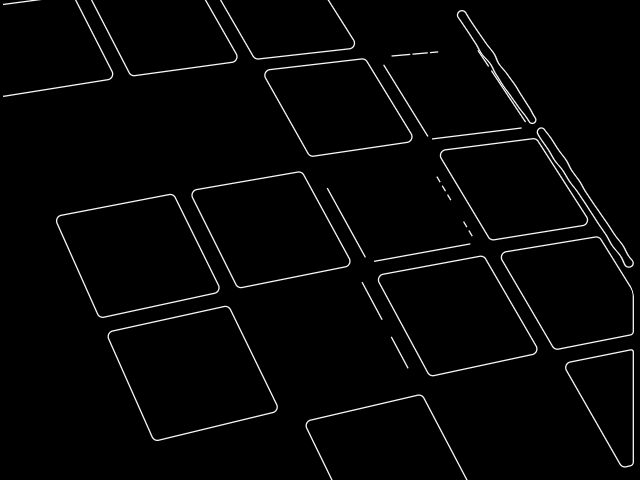
A Shadertoy shader for this pattern:

```glsl
const vec3 BACKGROUND = vec3(0.0);
const vec3 LINE_COLOUR = vec3(0.97);
const float HALF_WIDTH = 0.00135;    // all lengths are in canvas heights
const float CORNER_RADIUS = 0.012;
const float FILL = 0.88;             // share of the grid pitch one cell takes
const float LEFT_LIMIT = 0.0069;
const float RIGHT_LIMIT = 1.3194;
const float DASHES = 14.0;
const float WEAR = 0.25;
const float STRIP_RADIUS = 0.009;
const float STRIP_WAVE = 0.004;
const float WAVE_SCALE = 45.0;

// Closed cells per row, one bit per column, top row first
const int FIRST_ROW = -2;
const int COLUMNS = 4;
const int CLOSED[5] = int[5](7, 4, 11, 13, 10);

// Broken cells and the drawn span of their top, right, bottom and left edges
const vec2 BROKEN[3] = vec2[3](vec2(2, 0), vec2(3, -1), vec2(1, 1));
const vec2 SPANS[12] = vec2[12](
    vec2(0), vec2(0.22, 0.92), vec2(0.06, 0.94), vec2(0.06, 0.79),
    vec2(0.10, 0.60), vec2(0.03, 0.93), vec2(0.08, 0.97), vec2(0.04, 0.90),
    vec2(0), vec2(0.04, 0.88), vec2(0), vec2(0));

// Narrow strips: start and end in grid units
const vec4 STRIPS[2] = vec4[2](vec4(3.95, -1.39, 3.95, -0.19),
                              vec4(3.96, -0.06, 3.99, 1.27));

float hash(float n) { return fract(sin(n * 12.9898) * 43758.5453); }

float noise(float x) {
    return mix(hash(floor(x)), hash(floor(x) + 1.0), smoothstep(0.0, 1.0, fract(x)));
}

float cross2(vec2 a, vec2 b) { return a.x * b.y - a.y * b.x; }

// Grid (column, row downwards) to canvas, with tilt and lens bend
vec2 gridToCanvas(vec2 g) {
    float u = g.x, v = g.y;
    float x = 0.1128 + u * (0.2891 - 0.0078 * u)
            + v * (0.1042 + 0.0087 * u - 0.0007 * u * u + 0.0035 * v);
    float y = 0.5486 + u * (0.0578 - 0.00405 * u)
            + v * (-0.2326 + 0.0095 * u - 0.0087 * v);
    return vec2(x, y);
}

// Corners run clockwise from the top left
vec2 cellCorner(vec2 cell, int k) {
    k = k % 4;
    return gridToCanvas(cell + FILL * vec2(k == 1 || k == 2, k >= 2));
}

float segmentDistance(vec2 p, vec2 a, vec2 b) {
    vec2 ab = b - a;
    return length(p - a - ab * clamp(dot(p - a, ab) / dot(ab, ab), 0.0, 1.0));
}

// Rounded quadrilateral: signed distance to the inset quad, grown again
float cellDistance(vec2 p, vec2 cell) {
    vec2 inset[4];
    for (int k = 0; k < 4; k++) {
        vec2 c = cellCorner(cell, k);
        vec2 ahead = normalize(cellCorner(cell, k + 1) - c);
        vec2 behind = normalize(cellCorner(cell, k + 3) - c);
        inset[k] = c + (ahead + behind) * CORNER_RADIUS / abs(cross2(ahead, behind));
    }
    float d = 1e3;
    bool inside = true;
    for (int k = 0; k < 4; k++) {
        vec2 a = inset[k], b = inset[(k + 1) % 4];
        d = min(d, segmentDistance(p, a, b));
        inside = inside && cross2(b - a, p - a) < 0.0;
    }
    d = (inside ? -d : d) - CORNER_RADIUS;

    // Rounded cut at the right limit
    vec2 cut = vec2(d, p.x - RIGHT_LIMIT) + 0.5 * CORNER_RADIUS;
    return length(max(cut, 0.0)) + min(max(cut.x, cut.y), 0.0) - 0.5 * CORNER_RADIUS;
}

// Part of an edge, with random dashes missing
float brokenEdge(vec2 p, vec2 a, vec2 b, vec2 span, float wear, float seed) {
    if (span.y <= span.x) return 1e3;
    float d = 1e3;
    for (float i = 0.0; i < DASHES; i++) {
        vec2 t = mix(span.xx, span.yy, vec2(i, i + 1.0) / DASHES);
        if (hash(seed * 17.0 + i) >= wear)
            d = min(d, segmentDistance(p, mix(a, b, t.x), mix(a, b, t.y)));
    }
    return d;
}

void mainImage(out vec4 fragColor, in vec2 fragCoord) {
    vec2 p = fragCoord / iResolution.y;
    float pixel = 1.0 / iResolution.y;
    float d = 1e3;

    // Closed cells
    for (int row = 0; row < 5; row++)
        for (int col = 0; col < COLUMNS; col++)
            if (((CLOSED[row] >> col) & 1) == 1)
                d = min(d, abs(cellDistance(p, vec2(col, row + FIRST_ROW))));

    // Broken cells: top and right edges are worn
    for (int i = 0; i < 12; i++) {
        vec2 cell = BROKEN[i / 4];
        int k = i % 4;
        d = min(d, brokenEdge(p, cellCorner(cell, k), cellCorner(cell, k + 1),
                              SPANS[i], k < 2 ? WEAR : 0.0, float(i)));
    }

    // Strips with wavy outlines
    for (int i = 0; i < 2; i++) {
        float radius = STRIP_RADIUS + STRIP_WAVE * (noise(p.y * WAVE_SCALE) - 0.5);
        float axis = segmentDistance(p, gridToCanvas(STRIPS[i].xy), gridToCanvas(STRIPS[i].zw));
        d = min(d, abs(axis - radius));
    }

    float ink = clamp(0.5 + (HALF_WIDTH - d) / pixel, 0.0, 1.0) * step(LEFT_LIMIT, p.x);
    fragColor = vec4(mix(BACKGROUND, LINE_COLOUR, ink), 1.0);
}
```
